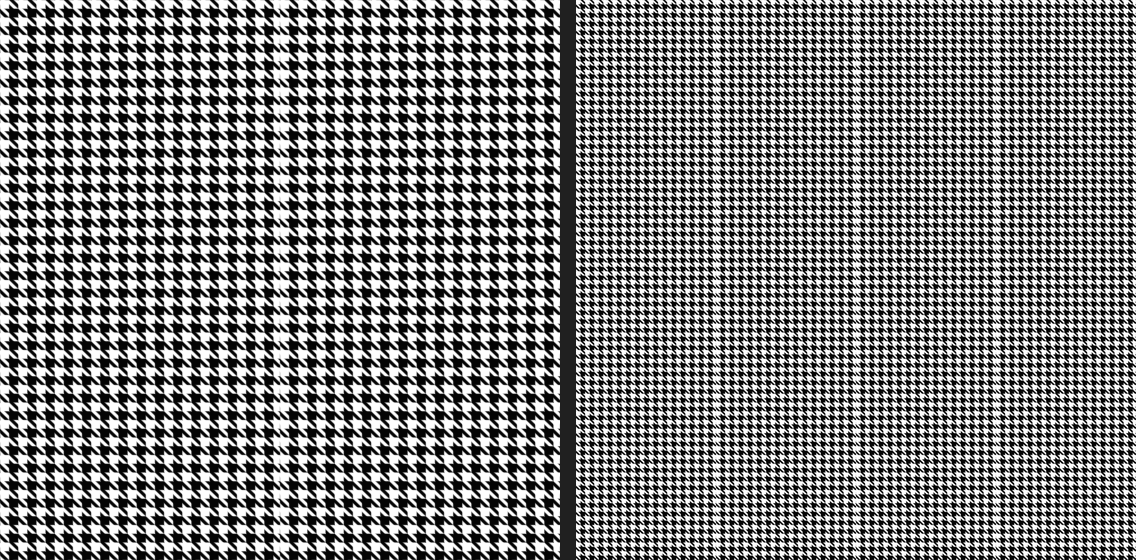
Left, the tile; right, the same tile 2 across and 2 down.
A three.js fragment shader for this pattern:

```glsl
// Black and white houndstooth cloth: dark and light threads in both directions,
// crossed by a diagonal twill that picks which thread lies on top. The cloth is
// two equal panels side by side, each ending partway through a column of checks.

varying vec2 vUv;

const float PANELS = 2.0;
const float COLUMNS_PER_PANEL = 15.36;  // the partial column widens the gap at each join
const float ROWS = 32.0;
const float SOFTNESS = 0.0016;          // half width of an edge, in canvas units
const vec3 INK = vec3(0.015);
const vec3 PAPER = vec3(0.995);

// 1 over the first half of every unit of t, 0 over the second, with soft edges
float band(float t, float soft) {
  float inside = 0.25 - abs(fract(t + 0.25) - 0.5);
  return smoothstep(-soft, soft, inside);
}

// Darkness of the weave; one unit of cell is one full check
float houndstooth(vec2 cell, float soft) {
  float warp = band(cell.x + 0.5, soft);
  float weft = band(cell.y, soft);
  float warpOnTop = band(2.0 * (cell.x + cell.y), soft * 2.0 * sqrt(2.0));
  return mix(weft, warp, warpOnTop);
}

void main() {
  // Signed distance from the nearest panel join, in panel widths
  float fromJoin = fract(vUv.x * PANELS + 0.5) - 0.5;
  float row = vUv.y * ROWS;
  float soft = SOFTNESS * ROWS;

  // Cloth on both sides of the join, blended softly across it
  float before = houndstooth(vec2((fromJoin + 1.0) * COLUMNS_PER_PANEL, row), soft);
  float after = houndstooth(vec2(fromJoin * COLUMNS_PER_PANEL, row), soft);
  float joinSoft = SOFTNESS * PANELS;
  float dark = mix(before, after, smoothstep(-joinSoft, joinSoft, fromJoin));

  gl_FragColor = vec4(mix(PAPER, INK, dark), 1.0);
}
```
